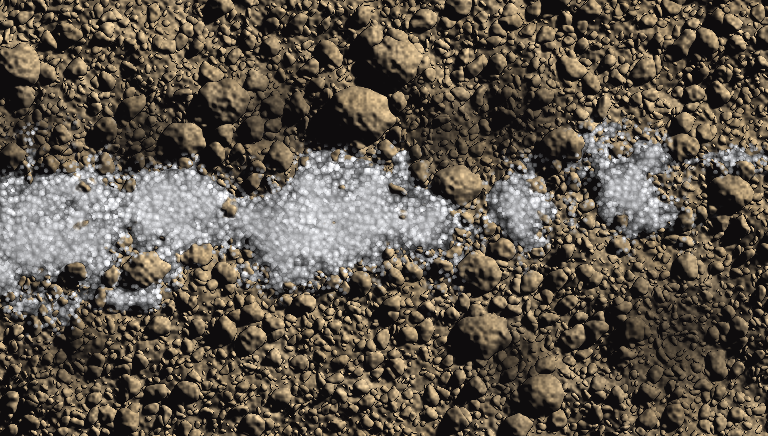
Write a WebGL 2 fragment shader that draws this texture.

```glsl
#version 300 es
precision highp float;
// Low sun over rough stony soil, crossed by a scattered band of white salt crystals.
uniform vec2 u_resolution;
out vec4 fragColor;

vec2 hash2(vec2 p) {
  return fract(sin(vec2(dot(p, vec2(127.1, 311.7)), dot(p, vec2(269.5, 183.3)))) * 43758.5453);
}

float noise(vec2 p) {
  vec2 i = floor(p), f = fract(p);
  f = f * f * (3.0 - 2.0 * f);
  return mix(mix(hash2(i).x, hash2(i + vec2(1, 0)).x, f.x),
             mix(hash2(i + vec2(0, 1)).x, hash2(i + vec2(1, 1)).x, f.x), f.y);
}

float fbm(vec2 p) {
  float sum = 0.0;
  for (float amp = 0.5; amp > 0.05; amp *= 0.5) {
    sum += amp * noise(p);
    p = mat2(1.6, 1.2, -1.2, 1.6) * p + 7.3;
  }
  return sum;
}

// Domed pebbles, one per jittered grid cell
float pebbles(vec2 p, float scale, float seed) {
  vec2 g = p * scale, cell = floor(g);
  float h = 0.0;
  for (int k = 0; k < 9; k++) {
    vec2 id = cell + vec2(k % 3 - 1, k / 3 - 1), shape = hash2(id + seed + 51.7);
    vec2 q = g - id - 0.15 - 0.7 * hash2(id + seed);
    float a = shape.y * 6.283;
    q = mat2(cos(a), sin(a), -sin(a), cos(a)) * q * vec2(0.88, 1.15);
    float r = 0.14 + 0.32 * shape.x * shape.x;
    h = max(h, r * sqrt(max(0.0, 1.0 - dot(q, q) / (r * r))));
  }
  return h / scale;
}

// Larger stones: centre and radius
const vec3 BOULDERS[16] = vec3[16](
  vec3(0.90, 0.858, 0.062), vec3(0.826, 0.738, 0.074), vec3(0.51, 0.77, 0.058),
  vec3(0.04, 0.85, 0.055), vec3(1.29, 0.663, 0.046), vec3(1.108, 0.232, 0.062),
  vec3(1.10, 0.376, 0.050), vec3(0.337, 0.385, 0.048), vec3(1.05, 0.576, 0.052),
  vec3(1.68, 0.564, 0.046), vec3(0.425, 0.683, 0.046), vec3(1.567, 0.663, 0.040),
  vec3(0.19, 0.569, 0.040), vec3(1.245, 0.094, 0.050), vec3(0.525, 0.515, 0.036),
  vec3(0.45, 0.42, 0.036));

float boulders(vec2 p) {
  float h = 0.0;
  for (int i = 0; i < 16; i++) {
    vec2 q = (p - BOULDERS[i].xy) * vec2(0.95, 1.15);
    float r = BOULDERS[i].z;
    h = max(h, 0.75 * r * sqrt(max(0.0, 1.0 - dot(q, q) / (r * r))));
  }
  return h;
}

float stoneHeight(vec2 p) {
  vec2 w = p + 0.016 * (vec2(noise(p * 36.0), noise(p * 36.0 + 40.0)) - 0.5);
  float h = max(pebbles(w, 15.0, 3.0), pebbles(w, 25.0, 17.0));
  h = max(h, pebbles(w, 48.0, 29.0));
  return max(h, boulders(w)) + 0.012 * noise(p * 28.0) + 0.007 * noise(p * 90.0);
}

// Salt drifts: centre and half-size
const vec4 DRIFTS[8] = vec4[8](
  vec4(0.12, 0.47, 0.36, 0.19), vec4(0.36, 0.52, 0.26, 0.12), vec4(0.29, 0.315, 0.13, 0.04),
  vec4(0.76, 0.49, 0.31, 0.16), vec4(0.96, 0.48, 0.20, 0.11), vec4(1.20, 0.53, 0.10, 0.13),
  vec4(1.44, 0.58, 0.21, 0.16), vec4(1.67, 0.635, 0.15, 0.06));

float saltCover(vec2 p) {
  float cover = -1.0;
  for (int i = 0; i < 8; i++)
    cover = max(cover, 1.0 - length((p - DRIFTS[i].xy) / DRIFTS[i].zw));
  cover = min(cover, 0.75) - 0.22 * smoothstep(1.05, 1.4, p.x);
  return cover + 1.3 * (fbm(p * 14.0) - 0.47);
}

float saltHeight(vec2 p) {
  return mix(-0.004, 0.034, smoothstep(-0.1, 0.65, saltCover(p))) + 0.004 * noise(p * 120.0);
}

// Broad humps and hollows beneath everything
float terrain(vec2 p) { return 0.045 * noise(p * 9.0 + 4.0); }

float surface(vec2 p) { return max(stoneHeight(p), saltHeight(p)) + terrain(p); }

// Deep shade pools: centre and radius
const vec3 POOLS[8] = vec3[8](
  vec3(0.32, 0.68, 0.09), vec3(0.63, 0.74, 0.10), vec3(1.19, 0.73, 0.09), vec3(1.02, 0.69, 0.08),
  vec3(1.17, 0.17, 0.09), vec3(0.17, 0.19, 0.07), vec3(1.55, 0.22, 0.15), vec3(0.06, 0.71, 0.08));

float poolLight(vec2 p) {
  float light = 1.0;
  for (int i = 0; i < 8; i++) {
    vec2 q = (p - POOLS[i].xy) / POOLS[i].z;
    light *= 1.0 - 0.6 * exp(-dot(q, q));
  }
  return light;
}

// Faceted grains: x = distance to nearest centre, y = grain tone
vec2 crystals(vec2 g) {
  vec2 best = vec2(9.0, 0.0);
  for (int k = 0; k < 9; k++) {
    vec2 id = floor(g) + vec2(k % 3 - 1, k / 3 - 1);
    float d = length(g - id - hash2(id + 83.0));
    if (d < best.x) best = vec2(d, hash2(id + 11.0).x);
  }
  return best;
}

void main() {
  vec2 p = gl_FragCoord.xy / u_resolution.y, e = vec2(0.002, 0.0);
  vec3 sun = normalize(vec3(0.64, 0.56, 0.45));
  float stone = stoneHeight(p), salt = saltHeight(p), h = max(stone, salt) + terrain(p);
  // Surface slope and cast shadow
  vec3 n = normalize(vec3(h - surface(p + e.xy), h - surface(p + e.yx), e.x));
  float light = 1.0;
  for (float t = 0.0075; t < 0.078; t += 0.0075) {
    float rise = surface(p + normalize(sun.xy) * t) - h - 0.53 * t;
    light = min(light, 1.0 - smoothstep(-0.001, 0.005, rise));
  }
  float lit = max(dot(n, sun), 0.0) * light;
  // Earth and stones
  vec3 earth = mix(vec3(0.60, 0.51, 0.36), vec3(0.85, 0.75, 0.58), fbm(p * 17.0 + 9.0));
  earth *= 0.8 + 0.4 * noise(p * 210.0);
  float open = mix(poolLight(p), 1.0, smoothstep(0.02, 0.045, boulders(p)));
  vec3 color = vec3(0.055, 0.048, 0.052) + earth * lit * open * 1.12;
  // Translucent grains, merging into a bright crust where the drift is deep
  float cover = saltCover(p);
  vec2 grain = crystals(p * 80.0);
  float tone = 0.34 + 0.5 * grain.y + 0.2 * (1.0 - smoothstep(0.1, 0.3, grain.x));
  tone *= 1.0 - 0.45 * smoothstep(0.4, 0.8, grain.x);
  tone = mix(tone, 0.82, 0.6 * smoothstep(0.35, 0.8, cover)) * mix(0.8, 1.0, smoothstep(0.0, 0.5, cover));
  vec3 saltColor = vec3(0.99, 0.995, 1.01) * tone * (0.58 + 0.27 * light + 0.4 * lit);
  float loose = smoothstep(-0.2, 0.15, cover) * step(0.5, grain.y) * (1.0 - smoothstep(0.35, 0.5, grain.x));
  float mask = max(smoothstep(-0.002, 0.003, salt - stone), loose * (1.0 - smoothstep(0.022, 0.034, stone)));
  fragColor = vec4(clamp(mix(color, saltColor, mask), 0.0, 1.0), 1.0);
}
```
